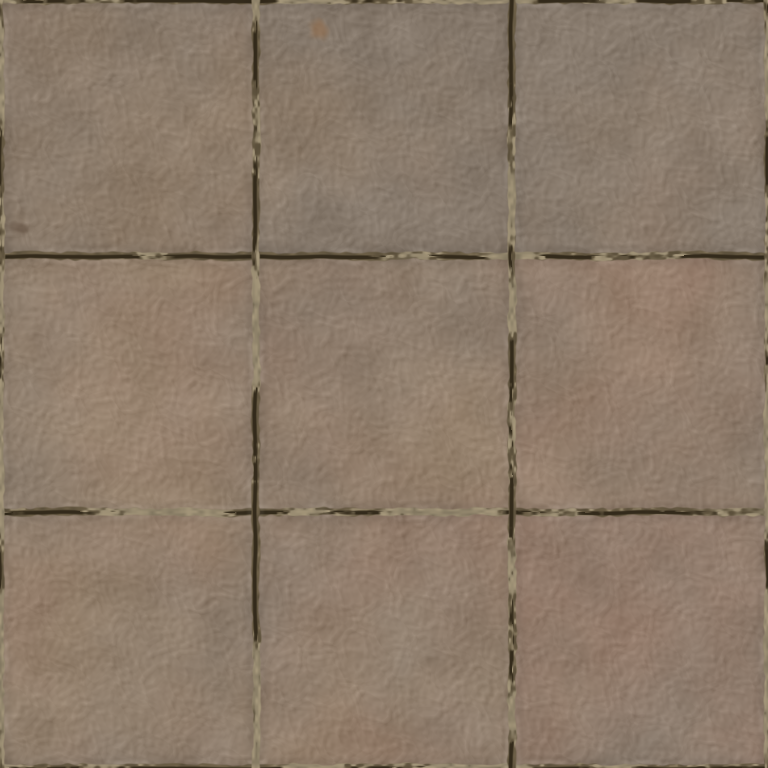
Write a WebGL 2 fragment shader that draws this texture.

```glsl
#version 300 es
precision highp float;
// Worn square stone pavers in a 3 by 3 grid, split by narrow, patchy joints.
// Layered noise stains the stone, lit cellular bumps give it grain, and each
// joint is filled along its length with soil, pale mortar and open dark gaps.

#define TILES 3.0          // pavers across and down
#define JOINT 0.0150       // joint half width, in pavers
#define WOBBLE 0.007       // sideways drift of the joints
#define GRAIN 36.0         // bumps per paver
#define RELIEF 0.040       // strength of the bump lighting
#define STAIN 0.090        // strength of the cloudy blotches
#define CLAY vec3(0.580, 0.502, 0.422)
#define SLATE vec3(0.525, 0.474, 0.422)
#define ROSE vec3(0.580, 0.480, 0.415)
#define MORTAR vec3(0.580, 0.530, 0.430)
#define SOIL vec3(0.400, 0.350, 0.260)
#define GAP vec3(0.200, 0.165, 0.105)

uniform vec2 u_resolution;
out vec4 fragColor;

float hash(vec2 p) {
  vec3 q = fract(vec3(p.xyx) * 0.1031);
  q += dot(q, q.yzx + 33.33);
  return fract((q.x + q.y) * q.z);
}

float valueNoise(vec2 p) {
  vec2 i = floor(p), f = fract(p);
  f = f * f * (3.0 - 2.0 * f);
  float low = mix(hash(i), hash(i + vec2(1, 0)), f.x);
  float high = mix(hash(i + vec2(0, 1)), hash(i + vec2(1, 1)), f.x);
  return mix(low, high, f.y);
}

float clouds(vec2 p) {
  float sum = 0.0, gain = 0.5;
  for (int i = 0; i < 5; i++) {
    sum += gain * valueNoise(p);
    p = mat2(1.6, 1.2, -1.2, 1.6) * p + 7.3;
    gain *= 0.5;
  }
  return sum;
}

// Squared distance to the nearest scattered point: rounded pits
float cellular(vec2 p) {
  vec2 i = floor(p);
  float nearest = 2.0;
  for (int y = -1; y <= 1; y++)
    for (int x = -1; x <= 1; x++) {
      vec2 c = i + vec2(x, y);
      vec2 d = c + vec2(hash(c), hash(c + 57.0)) - p;
      nearest = min(nearest, dot(d, d));
    }
  return nearest;
}

float surfaceHeight(vec2 p) {
  vec2 warp = vec2(valueNoise(p * 14.0), valueNoise(p * 14.0 + 40.0));
  return cellular(p * GRAIN + 2.0 * warp) + 0.7 * valueNoise(p * GRAIN * 1.7);
}

vec3 stone(vec2 p, vec2 id) {
  // Upper pavers are cooler, those at the lower right are rosier
  float blotch = clouds(p * 2.3 + id * 11.0) - 0.48;
  float cool = id.y * (id.y - 1.0) * (0.22 + 0.09 * id.x);
  float rosy = id.x * (2.0 - id.y) * 0.19 + id.x * 0.08;
  vec3 col = mix(CLAY, ROSE, clamp(rosy + blotch * 1.4, 0.0, 1.0));
  float slate = cool + 0.22 + 1.8 * (clouds(p * 1.6 + 31.0) - 0.48);
  col = mix(col, SLATE, clamp(slate, 0.0, 1.0));
  col += STAIN * (clouds(p * 7.0 + id * 5.0) - 0.48);
  col += 0.012 * (hash(id + 3.0) - 0.5);
  // Bumps lit from the upper left
  vec2 toLight = vec2(-0.007, 0.007);
  col += RELIEF * (surfaceHeight(p - toLight) - surfaceHeight(p + toLight));
  // One rust mark and one dark mark
  vec2 ragged = 0.03 * vec2(valueNoise(p * 25.0), valueNoise(p * 25.0 + 9.0));
  float rust = smoothstep(0.055, 0.015, length(p + ragged - vec2(1.257, 2.893)));
  float dirt = smoothstep(0.040, 0.010, length(p + ragged - vec2(0.090, 2.120)));
  col = mix(col, vec3(0.58, 0.42, 0.28), 0.5 * rust);
  return mix(col, vec3(0.38, 0.31, 0.25), 0.6 * dirt);
}

// Lays the nearest joint that crosses the given axis over the stone
vec3 layJoint(vec3 col, float across, float along, float seed, float pixel) {
  float line = floor(across + 0.5);
  float row = mod(line, TILES) * 17.0 + seed;
  float drift = WOBBLE * (valueNoise(vec2(along * 8.0, row)) - 0.5);
  float side = across - line + drift;
  float d = abs(side), soft = 0.6 * pixel + 0.002;
  float chip = valueNoise(vec2(along * 34.0, row + sign(side) * 3.0 + 5.0));
  float width = JOINT * (0.70 + 0.55 * chip);
  // Worn pale rim and faint dirt beside the joint
  float wear = smoothstep(0.45, 0.8, valueNoise(vec2(along * 11.0, row + 8.0)));
  col += 0.055 * wear * smoothstep(0.018, 0.0, abs(d - width - 0.006));
  col *= 1.0 - 0.07 * smoothstep(0.06, 0.01, d);
  // Filling changes in long runs with broken ends
  float run = valueNoise(vec2(along * 5.0, row + 2.0));
  float crumbs = valueNoise(vec2(along * 42.0, side * 90.0 + row));
  float mortar = smoothstep(0.38, 0.68, run + 0.55 * (crumbs - 0.5));
  vec3 fill = mix(SOIL, MORTAR, mortar) * (0.88 + 0.24 * crumbs);
  float open = smoothstep(0.56, 0.40, run + 0.3 * (chip - 0.5));
  float core = smoothstep(soft, -soft, abs(side + 0.003) - JOINT * 0.50);
  fill = mix(fill, GAP, open * core);
  return mix(col, fill, smoothstep(soft, -soft, d - width));
}

void main() {
  vec2 p = gl_FragCoord.xy / u_resolution * TILES;
  float pixel = TILES / min(u_resolution.x, u_resolution.y);
  vec3 col = stone(p, floor(p));
  col = layJoint(col, p.y, p.x, 71.0, pixel);
  col = layJoint(col, p.x, p.y, 13.0, pixel);
  fragColor = vec4(clamp(col, 0.0, 1.0), 1.0);
}
```
